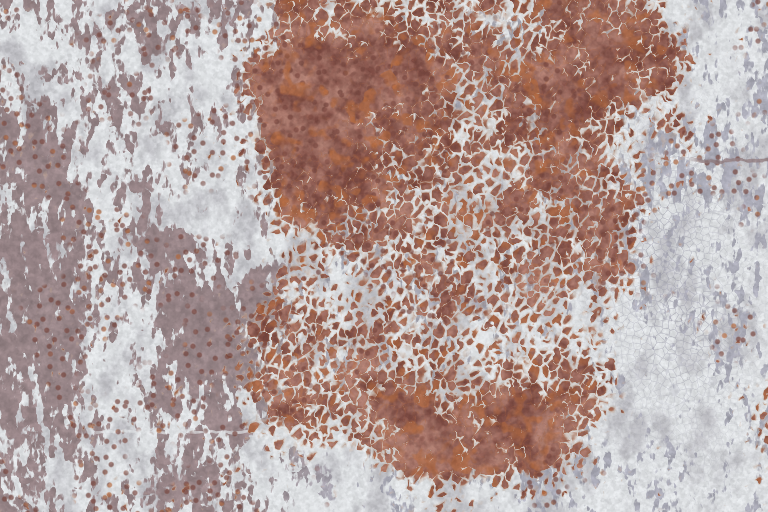
Give the GLSL for this texture, as a Shadertoy shader.

```glsl
const vec3 PAINT_WHITE  = vec3(0.87, 0.88, 0.89);
const vec3 PAINT_GREY   = vec3(0.74, 0.74, 0.76);
const vec3 PRIMER_MAUVE = vec3(0.57, 0.49, 0.50);
const vec3 PRIMER_SLATE = vec3(0.65, 0.65, 0.70);
const vec3 RUST_DARK    = vec3(0.47, 0.28, 0.25);
const vec3 RUST_LIGHT   = vec3(0.69, 0.50, 0.45);
const vec3 RUST_ORANGE  = vec3(0.69, 0.41, 0.25);
const vec3 STAIN        = vec3(0.76, 0.66, 0.59);
const vec2 ISLAND_SCALE = vec2(53.0, 43.0);
const vec2 FLAKE_SCALE  = vec2(72.0, 30.0);
const float CRAZE_SCALE = 75.0;
const float EDGE_SOFTNESS = 0.09;
const float GRAIN = 0.10;

vec3 hash3(vec2 p) {
    vec3 q = fract(p.xyx * vec3(0.1031, 0.1030, 0.0973));
    q += dot(q, q.yxz + 33.33);
    return fract((q.xxy + q.yzz) * q.zyx);
}

// Cellular noise: x = nearest distance, y = gap to the border, z = smooth value
vec3 cells(vec2 p) {
    vec2 base = floor(p), f = p - base;
    float near = 9.0, second = 9.0, total = 0.0, weights = 0.0;
    for (int j = -1; j <= 1; j++)
    for (int i = -1; i <= 1; i++) {
        vec2 o = vec2(i, j);
        vec3 h = hash3(base + o);
        vec2 d = o + h.xy - f;
        float dist = length(d), w = exp(-5.0 * dot(d, d));
        second = min(second, max(near, dist));
        near = min(near, dist);
        total += w * h.z;
        weights += w;
    }
    return vec3(near, second - near, total / weights);
}

// Layered cellular values, centred on zero
float layers(vec2 p, int octaves) {
    float sum = 0.0, amp = 1.0;
    for (int i = 0; i < octaves; i++) {
        sum += amp * (cells(p + 50.0).z - 0.5);
        p = mat2(1.6, 1.2, -1.2, 1.6) * p + 17.3;
        amp *= 0.55;
    }
    return sum;
}

float blob(vec2 p, vec2 centre, vec2 radius) {
    vec2 d = (p - centre) / radius;
    return exp(-dot(d, d));
}

float scratch(vec2 p, float y, float x0, float x1, float width) {
    float span = smoothstep(x0, x0 + 0.03, p.x) * (1.0 - smoothstep(x1 - 0.03, x1, p.x));
    return span * (1.0 - smoothstep(width * 0.4, width, abs(p.y - y)));
}

float rustLevel(vec2 p) {
    float right = mix(1.12, 1.34, p.y);
    float body = smoothstep(0.43, 0.56, p.x) * smoothstep(0.04, 0.11, p.y)
               * (1.0 - smoothstep(right - 0.09, right + 0.09, p.x));
    return -0.72 + 0.78 * body
         + 0.45 * blob(p, vec2(0.64, 0.84), vec2(0.13, 0.21))
         + 0.40 * blob(p, vec2(0.95, 0.18), vec2(0.24, 0.12))
         + 0.28 * blob(p, vec2(1.20, 0.88), vec2(0.13, 0.15))
         + 0.70 * blob(p, vec2(1.52, 0.15), vec2(0.07, 0.15))
         + 0.60 * blob(p, vec2(0.84, 0.00), vec2(0.09, 0.12))
         - 0.22 * blob(p, vec2(0.84, 0.40), vec2(0.22, 0.13));
}

float primerLevel(vec2 p) {
    return -0.18 + 0.20 * (1.0 - smoothstep(0.40, 0.65, p.x))
         - 0.42 * blob(p, vec2(0.21, 0.22), vec2(0.07, 0.42))
         - 0.42 * blob(p, vec2(0.42, 0.70), vec2(0.08, 0.20))
         - 0.22 * blob(p, vec2(0.08, 0.84), vec2(0.15, 0.08))
         + 0.45 * blob(p, vec2(0.43, 0.32), vec2(0.10, 0.13))
         + 0.35 * blob(p, vec2(0.04, 0.42), vec2(0.11, 0.32))
         + 0.35 * blob(p, vec2(0.29, 0.56), vec2(0.05, 0.08));
}

void mainImage(out vec4 fragColor, in vec2 fragCoord) {
    vec2 p = fragCoord / iResolution.y;
    vec2 warped = p + 0.09 * vec2(layers(p * 7.0, 3), layers(p * 7.0 + 31.0, 3));
    float broad = layers(p * 8.0 + 5.0, 3);
    float fine = layers(p * 65.0, 2);
    float gap = cells(p * ISLAND_SCALE + 0.6 * fine).y - 0.3;

    // Weathered paint with fine crazing on the right
    float wear = smoothstep(-0.1, 0.6, layers(p * vec2(22.0, 15.0) + 3.0, 4));
    vec3 color = mix(PAINT_WHITE, PAINT_GREY, wear);
    float craze = 1.0 - smoothstep(0.04, 0.20, cells(p * CRAZE_SCALE).y);
    float crazed = blob(warped, vec2(1.31, 0.45), vec2(0.15, 0.30));
    color = mix(color, PRIMER_SLATE, 0.55 * craze * crazed);

    // Primer bared by upright flakes
    float flakes = primerLevel(warped) + 0.4 * broad + 0.35 * gap
                 + 0.75 * layers(p * FLAKE_SCALE, 3);
    float primer = smoothstep(-EDGE_SOFTNESS, EDGE_SOFTNESS, flakes);
    vec3 primerColor = mix(PRIMER_MAUVE, PRIMER_SLATE, smoothstep(0.45, 0.70, warped.x));
    color = mix(color, primerColor * (1.0 + 0.15 * fine), 0.92 * primer);
    color = mix(color, PAINT_WHITE, 0.7 * scratch(p, 0.156 + 0.004 * fine, 0.17, 0.52, 0.004));

    // Rust islands, stained rims and pits
    float islands = rustLevel(warped) + 0.45 * broad + 0.9 * gap + 0.35 * fine;
    float rust = smoothstep(-EDGE_SOFTNESS, EDGE_SOFTNESS, islands);
    float rim = smoothstep(-0.30, 0.0, islands) * (1.0 - smoothstep(0.0, 0.30, islands));
    float tone = 0.5 + 0.8 * layers(p * 24.0 + 9.0, 3) + 0.5 * layers(p * 95.0, 2);
    float ember = smoothstep(0.08, 0.45, layers(p * 42.0 + 13.0, 2));
    vec3 rustColor = mix(RUST_DARK, RUST_LIGHT, clamp(tone, 0.0, 1.0));
    rustColor = mix(rustColor, RUST_ORANGE, max(0.65 * ember, 0.35 * rim));
    color = mix(color, STAIN, 0.5 * rim);
    color = mix(color, rustColor, rust);
    float pits = (1.0 - smoothstep(0.12, 0.26, cells(p * 38.0 + 70.0).x))
               * smoothstep(0.0, 0.25, broad + 0.15 - 0.3 * smoothstep(0.5, 1.2, p.x));
    color = mix(color, mix(RUST_DARK, RUST_ORANGE, ember), 0.7 * pits);
    color = mix(color, PRIMER_MAUVE, 0.8 * scratch(p, 0.686 + 0.006 * fine, 1.34, 1.54, 0.005));

    color *= 1.0 + GRAIN * layers(p * 150.0, 2);
    fragColor = vec4(clamp(color, 0.0, 1.0), 1.0);
}
```
